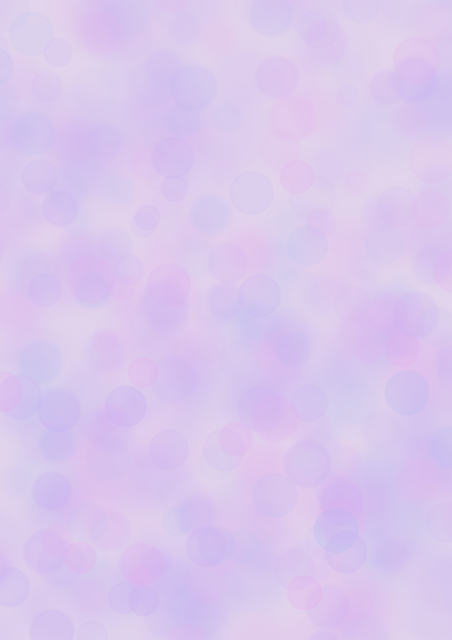
This background is drawn by a WebGL 1 fragment shader. Its source:

```glsl
precision highp float;
// Pastel lilac bokeh: soft tinted clouds beneath translucent, faintly rimmed discs.

uniform vec2 u_resolution;

float hash(float n, float salt) {
  return fract(sin(n * 12.9898 + salt * 78.233) * 43758.5453);
}

// Lavender half of the time, otherwise pink or blue.
vec3 pastelTint(float pick) {
  vec3 lavender = vec3(0.78, 0.68, 0.945);
  vec3 pink = vec3(0.89, 0.67, 0.93);
  vec3 blue = vec3(0.71, 0.74, 0.94);
  vec3 tint = mix(pink, lavender, smoothstep(0.15, 0.35, pick));
  return mix(tint, blue, smoothstep(0.65, 0.85, pick));
}

// Random centre, spilling slightly past the canvas borders.
vec2 scatter(float id, float aspect) {
  vec2 h = vec2(hash(id, 1.0), hash(id, 2.0));
  return mix(vec2(-0.04), vec2(aspect, 1.0) + 0.04, h);
}

void main() {
  vec2 p = gl_FragCoord.xy / u_resolution.y;
  float aspect = u_resolution.x / u_resolution.y;
  float pixel = 1.0 / u_resolution.y;
  vec3 color = vec3(0.885, 0.83, 0.925);

  // Blurred clouds
  for (int i = 0; i < 260; i++) {
    float id = float(i) + 1.0;
    float radius = mix(0.035, 0.095, hash(id, 3.0));
    float d = length(p - scatter(id, aspect));
    float cover = 1.0 - smoothstep(radius * 0.3, radius, d);
    float alpha = mix(0.08, 0.23, hash(id, 4.0));
    color = mix(color, pastelTint(hash(id, 5.0)), cover * alpha);
  }

  // Discs, sharper towards the front
  for (int i = 0; i < 250; i++) {
    float id = float(i) + 301.0;
    float depth = 1.0 - float(i) / 250.0;
    float radius = mix(0.015, 0.037, sqrt(hash(id, 3.0)));
    float blur = pixel + 0.012 * depth * depth;
    float d = length(p - scatter(id, aspect)) - radius;
    float cover = 1.0 - smoothstep(-blur, blur, d);
    float rim = smoothstep(-0.004 - blur, 0.0, d);
    float strength = hash(id, 4.0);
    float alpha = mix(0.06, 0.28, strength * strength);
    alpha *= mix(1.15, 0.7, p.y) * (1.0 + 0.3 * rim);
    color = mix(color, pastelTint(hash(id, 5.0)), cover * alpha);
  }

  gl_FragColor = vec4(color, 1.0);
}
```
